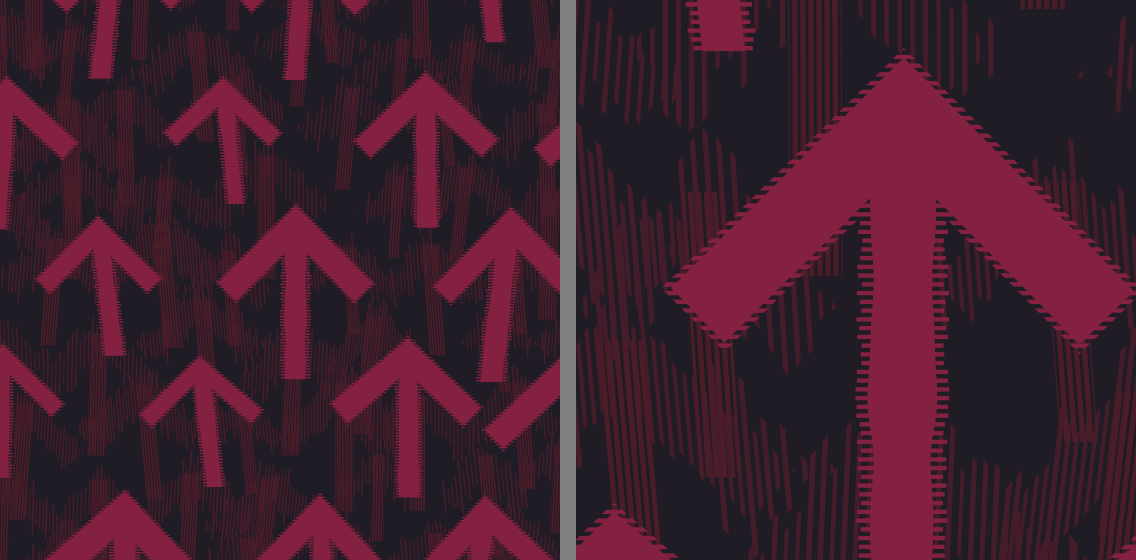
Left: the whole. Right: its middle third, enlarged.
Write a WebGL 2 fragment shader that draws this pattern.

```glsl
#version 300 es
precision highp float;

uniform vec2 u_resolution;
out vec4 fragColor;

const vec3 NIGHT = vec3(0.12, 0.11, 0.15);
const vec3 CRIMSON = vec3(0.52, 0.13, 0.25);
const vec3 WINE_ARM = vec3(0.27, 0.11, 0.16);
const vec3 WINE_STEM = vec3(0.30, 0.11, 0.16);

float hash(vec2 p) {
    return fract(sin(dot(p, vec2(127.1, 311.7))) * 43758.5453);
}

float wave(float x, float seed) {
    float i = floor(x);
    float f = smoothstep(0.0, 1.0, fract(x));
    return mix(hash(vec2(i, seed)), hash(vec2(i + 1.0, seed)), f);
}

float fill(float d, float px) {
    return clamp(0.5 - d / px, 0.0, 1.0);
}

// Distances to the arms (x) and the stem (y) of an arrow with its tip at 0
vec2 arrow(vec2 p, float size, float lean, float spread, float armWidth, float stemHalf) {
    vec2 q = p / size;
    vec2 along = vec2(sin(spread), -cos(spread));
    vec2 m = vec2(abs(q.x), q.y);
    float reach = dot(m, along);
    float across = dot(m, vec2(-along.y, along.x));
    float arm = max(reach - 0.63, abs(across + 0.5 * armWidth) - 0.5 * armWidth);
    float stem = max(abs(q.x - lean * q.y) - stemHalf, max(q.y + 0.1, -1.0 - q.y));
    return vec2(arm, stem) * size;
}

// Cell index in a staggered grid, counted from the cell that holds p
vec2 cellId(vec2 p, vec2 cell, vec2 offset) {
    float row = floor(p.y / cell.y) + offset.y;
    float shift = 0.5 * mod(row, 2.0);
    return vec2(floor(p.x / cell.x - shift) + offset.x, row);
}

vec2 tipOf(vec2 id, vec2 cell, float jitter) {
    vec2 r = vec2(hash(id + 3.1), hash(id + 8.7)) - 0.5;
    return (id + 0.5 + vec2(0.5 * mod(id.y, 2.0), 0.0) + jitter * r) * cell;
}

// Solid arrow with comb teeth along its edges
float boldArrow(vec2 p, vec2 id, float y, float px) {
    float size = mix(0.22, 0.37, hash(id + 1.3));
    float side = hash(id + vec2(step(0.0, p.x), 5.0));
    float spread = mix(0.74, 0.87, side);
    float lean = 0.24 * (hash(id + 2.9) - 0.5);
    float armWidth = mix(0.12, 0.155, hash(id + 6.1));
    float row = y * 192.0;
    float swell = wave(y * 28.0, hash(id) * 50.0);
    vec2 core = arrow(p, size, lean, spread, armWidth, 0.053 + 0.015 * swell);
    vec2 rim = arrow(p, size, lean, spread, armWidth, 0.078 + 0.012 * hash(vec2(floor(row), id.x)));
    float tooth = fill((abs(fract(row) - 0.5) - 0.25) / 192.0, px);
    float teeth = tooth * fill(min(rim.x - 0.004, rim.y), px);
    return max(fill(min(core.x, core.y), px), teeth);
}

// Arrow drawn in thin upright strokes: coverage of arms (x) and stem (y)
vec2 hatchedArrow(vec2 p, vec2 id, float px) {
    float size = mix(0.16, 0.26, hash(id + 1.3));
    float lean = 0.24 * (hash(id + 2.9) - 0.5);
    float spread = mix(0.70, 0.90, hash(id + 4.4));
    vec2 d = arrow(p, size, lean, spread, 0.19, 0.065);
    float pitch = mix(0.0052, 0.0078, hash(id + 7.7));
    float x = (p.x - lean * p.y) / pitch;
    float r = hash(vec2(floor(x), hash(id) * 90.0));
    float stroke = fill(abs(fract(x) - 0.5) * pitch - mix(0.0011, 0.0016, r), px);
    float stemX = x * pitch / 0.0048;
    float stemStroke = fill(abs(fract(stemX) - 0.5) * 0.0048 - 0.0015, px);
    float ragged = 0.022 * r * r - 0.005;
    return vec2(stroke * fill(d.x - ragged, px), stemStroke * fill(d.y, px));
}

void main() {
    vec2 uv = gl_FragCoord.xy / u_resolution.y;
    float px = 1.0 / u_resolution.y;
    vec2 boldCell = vec2(0.36, 0.25);
    vec2 hatchCell = vec2(0.17, 0.13);
    float bold = 0.0;
    vec2 hatch = vec2(0.0);

    // Arrows hang below their tips, so only rows from here upward can reach
    for (int j = 0; j < 3; j++) {
        for (int i = -1; i <= 1; i++) {
            vec2 offset = vec2(i, j);
            vec2 a = cellId(uv, boldCell, offset);
            bold = max(bold, boldArrow(uv - tipOf(a, boldCell, 0.25), a, uv.y, px));
            vec2 b = cellId(uv, hatchCell, offset) + 40.0;
            vec2 tip = tipOf(b, hatchCell, 0.5) - 40.0 * hatchCell;
            hatch = max(hatch, hatchedArrow(uv - tip, b, px));
        }
    }

    // Hatching behind, bold arrows in front
    vec3 color = mix(NIGHT, WINE_ARM, hatch.x);
    color = mix(color, WINE_STEM, hatch.y);
    color = mix(color, CRIMSON, bold);
    fragColor = vec4(color, 1.0);
}
```
